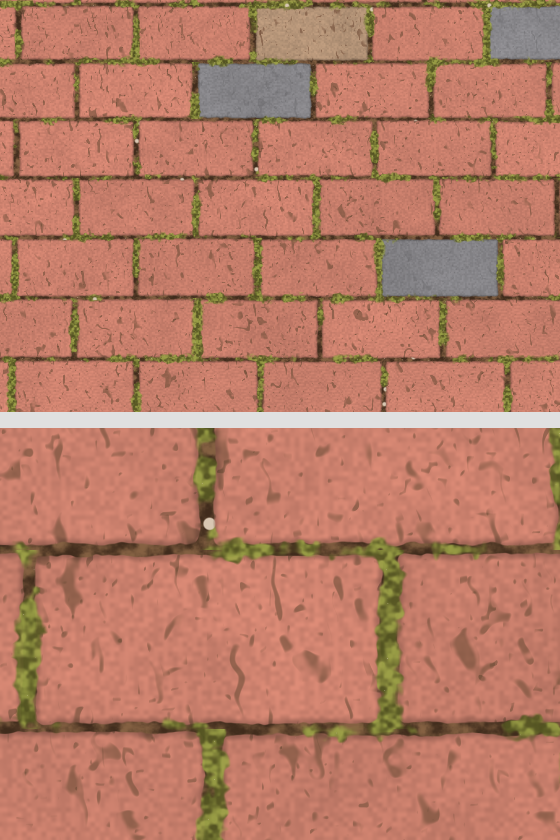
Top: the whole. Bottom: its middle third, enlarged.
A WebGL 1 fragment shader for this texture:

```glsl
precision highp float;
// Red brick paving in running bond, with a few grey and tan bricks and mossy joints.

uniform vec2 u_resolution;

const float VIEW_HEIGHT = 7.05; // canvas height, in units of about one course

const vec3 RED = vec3(0.80, 0.505, 0.43);
const vec3 GREY = vec3(0.525, 0.52, 0.535);
const vec3 TAN = vec3(0.70, 0.575, 0.465);
const vec3 PIT = vec3(0.46, 0.32, 0.235);
const vec3 SOIL_DARK = vec3(0.25, 0.17, 0.11);
const vec3 SOIL_LIGHT = vec3(0.52, 0.38, 0.26);
const vec3 MOSS_DARK = vec3(0.33, 0.34, 0.13);
const vec3 MOSS_LIGHT = vec3(0.62, 0.65, 0.28);
const vec3 PEBBLE = vec3(0.85, 0.78, 0.70);

float hash(vec2 p) {
  return fract(sin(dot(p, vec2(127.1, 311.7))) * 43758.5453);
}

float noise(vec2 p) {
  vec2 i = floor(p);
  vec2 f = fract(p);
  f = f * f * (3.0 - 2.0 * f);
  return mix(mix(hash(i), hash(i + vec2(1.0, 0.0)), f.x),
             mix(hash(i + vec2(0.0, 1.0)), hash(i + vec2(1.0)), f.x), f.y);
}

float fbm(vec2 p) {
  float sum = 0.0;
  float amp = 0.533;
  for (int i = 0; i < 4; i++) {
    sum += amp * noise(p);
    p = p * 2.03 + 17.3;
    amp *= 0.5;
  }
  return sum;
}

float roundBox(vec2 p, vec2 halfSize, float radius) {
  vec2 d = abs(p) - halfSize + radius;
  return length(max(d, 0.0)) + min(max(d.x, d.y), 0.0) - radius;
}

// Courses grow slightly taller towards the viewer: y = 0.081 + b r + a r^2.
float courseAt(float y) {
  const float a = 0.00775;
  const float b = 0.965;
  return (sqrt(b * b + 4.0 * a * (y - 0.081)) - b) / (2.0 * a);
}

// Sparse modular patterns choose the odd-coloured bricks.
float isGrey(vec2 id) {
  return 1.0 - step(1.0, mod(2.5 + 6.0 * id.y + 8.0 * id.y * id.y - id.x, 17.0));
}

float isTan(vec2 id) {
  return 1.0 - step(1.0, mod(7.0 * id.y + id.x + 0.5, 53.0));
}

// Small pits stretched along the brick's short side, in loose clusters.
float pits(vec2 p, vec2 freq, float threshold) {
  float cluster = noise(p * 2.3 + 5.0) - 0.5;
  float n = noise(p * freq + 1.5 * noise(p * 9.0));
  return smoothstep(threshold, threshold + 0.16, n + 0.14 * cluster);
}

vec3 brickColor(vec2 p, vec2 id, float edge) {
  float grey = isGrey(id);
  vec3 base = mix(mix(RED, TAN, isTan(id)), GREY, grey);
  vec2 q = p + 13.0 * id;
  base *= 0.97 + 0.06 * hash(id + 3.7);
  base *= 1.0 + 0.12 * (fbm(q * 2.2) - 0.5) + 0.13 * (noise(q * 36.0) - 0.5);
  float wear = 0.65 * pits(q, vec2(17.0, 8.5), 0.77) + 0.6 * pits(q + 40.0, vec2(30.0, 17.0), 0.80);
  vec3 pitColor = mix(PIT, GREY * 0.72, grey);
  vec3 color = mix(base, pitColor, min(wear, 0.9) * mix(1.0, 0.5, grey));
  float rim = smoothstep(-0.045, 0.0, edge);
  return color * (1.0 - 0.2 * rim);
}

vec3 jointColor(vec2 p) {
  return mix(SOIL_DARK, SOIL_LIGHT, smoothstep(0.25, 0.8, fbm(p * 13.0)));
}

vec3 mossColor(vec2 p) {
  return mix(MOSS_DARK, MOSS_LIGHT, smoothstep(0.2, 0.8, noise(p * 24.0) * 0.6 + noise(p * 43.0) * 0.4));
}

// Distance to a rare, small round stone in a jittered grid.
float pebble(vec2 p) {
  vec2 id = floor(p * 4.0);
  vec2 center = 0.3 + 0.4 * vec2(hash(id + 1.0), hash(id + 2.0));
  float radius = 0.035 * step(0.92, hash(id + 9.0));
  return length(fract(p * 4.0) - center) / 4.0 - radius;
}

void main() {
  vec2 p = vec2(gl_FragCoord.x, u_resolution.y - gl_FragCoord.y) * VIEW_HEIGHT / u_resolution.y;
  float aa = VIEW_HEIGHT / u_resolution.y;

  // Brick cell: alternate courses shift by half a brick.
  float course = courseAt(p.y);
  float row = floor(course);
  vec2 size = vec2(2.0 + 0.02 * row, 0.973 + 0.0155 * row);
  float along = (p.x - 4.325 - 0.021 * row) / size.x - 0.5 * mod(row, 2.0);
  vec2 id = vec2(floor(along), row);
  vec2 local = (vec2(fract(along), fract(course)) - 0.5) * size;
  local += 0.02 * (vec2(hash(id), hash(id + 8.0)) - 0.5);

  // Slightly ragged brick outline.
  float edge = roundBox(local, 0.5 * size - vec2(0.044, 0.031), 0.035);
  edge += 0.022 * (noise(p * 9.0) - 0.5) + 0.012 * (noise(p * 27.0) - 0.5);

  vec3 color = mix(brickColor(p, id, edge), jointColor(p), smoothstep(-aa, aa, edge));

  // Moss fills stretches of the joints and spills over where it is thick.
  float upright = smoothstep(0.0, 0.06, abs(local.x) - 0.5 * size.x + 0.10);
  float patches = fbm(p * vec2(2.4, 2.8) + 21.0) + 0.09 * upright;
  float spread = 0.26 * (patches - 0.56) + 0.07 * (noise(p * 22.0) - 0.5);
  float moss = smoothstep(-0.012 - aa, 0.012 + aa, min(edge, 0.02) + min(spread, 0.055));
  color = mix(color, mossColor(p), 0.9 * moss * smoothstep(0.46, 0.56, patches));

  // Pale grit lodged in the joints.
  float grit = 1.0 - smoothstep(-aa, aa, pebble(p));
  color = mix(color, PEBBLE, grit * smoothstep(-0.02, 0.01, edge));

  gl_FragColor = vec4(color, 1.0);
}
```
